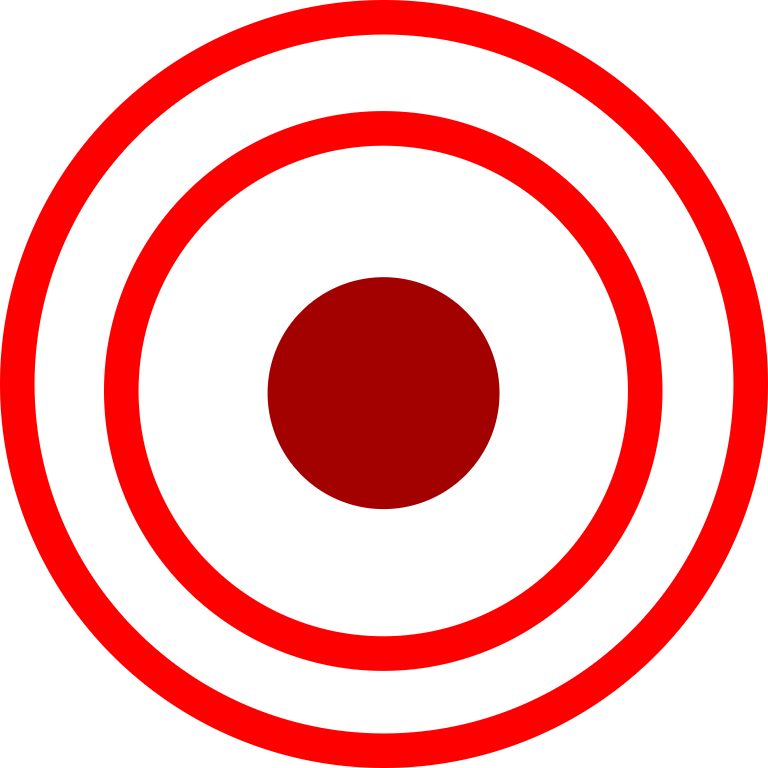
This background is drawn by a WebGL 1 fragment shader. Its source:

```glsl
precision highp float;
// Draws a dark red disc inside two bright red rings on white.

uniform vec2 u_resolution;

const vec3 WHITE = vec3(1.0);
const vec3 BRIGHT_RED = vec3(1.0, 0.0, 0.0);
const vec3 DARK_RED = vec3(0.64, 0.0, 0.0);

const vec2 OUTER_CENTER = vec2(0.5, 0.5);
const vec2 INNER_CENTER = vec2(0.499, 0.4909);
const vec2 DISC_CENTER = vec2(0.4994, 0.4881);

// Radii of the ring center lines, and half of their stroke width
const vec2 OUTER_RADII = vec2(0.4775);
const vec2 INNER_RADII = vec2(0.3411, 0.3419);
const float HALF_STROKE = 0.0225;
const float DISC_RADIUS = 0.151;

// Approximate signed distance to a nearly round ellipse
float ellipseDistance(vec2 p, vec2 radii) {
  return (length(p / radii) - 1.0) * radii.x;
}

float ringDistance(vec2 p, vec2 radii) {
  return abs(ellipseDistance(p, radii)) - HALF_STROKE;
}

// Coverage of a shape, smoothed over one pixel
float coverage(float dist, float pixel) {
  return clamp(0.5 - dist / pixel, 0.0, 1.0);
}

void main() {
  float side = min(u_resolution.x, u_resolution.y);
  vec2 uv = (gl_FragCoord.xy - 0.5 * u_resolution) / side + 0.5;
  float pixel = 1.0 / side;

  // Rings
  float outerRing = ringDistance(uv - OUTER_CENTER, OUTER_RADII);
  float innerRing = ringDistance(uv - INNER_CENTER, INNER_RADII);
  float rings = coverage(min(outerRing, innerRing), pixel);

  // Central disc
  float disc = coverage(length(uv - DISC_CENTER) - DISC_RADIUS, pixel);

  vec3 color = mix(WHITE, BRIGHT_RED, rings);
  color = mix(color, DARK_RED, disc);
  gl_FragColor = vec4(color, 1.0);
}
```
